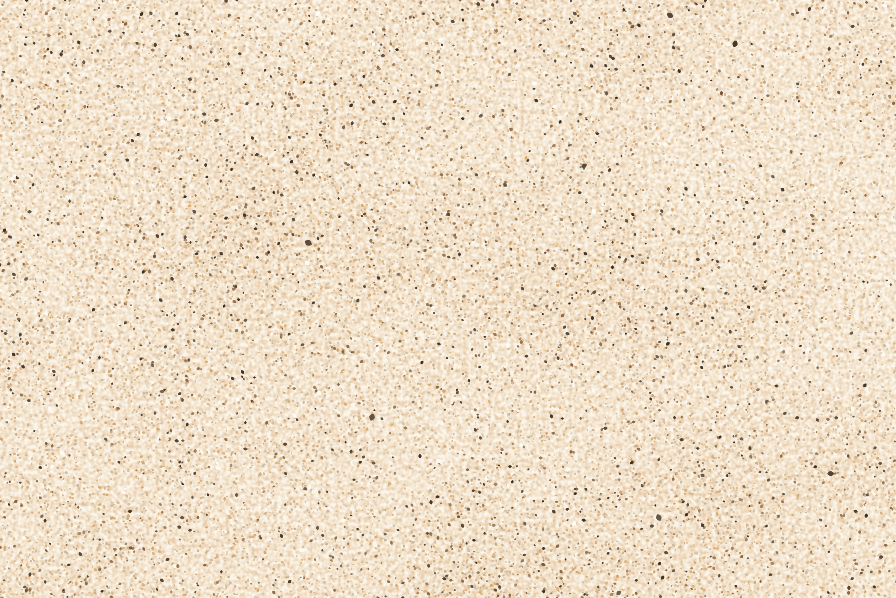
Reproduce this texture procedurally as a WebGL 1 fragment shader.

```glsl
precision highp float;
uniform vec2 u_resolution;

const vec3 TAN = vec3(0.91, 0.80, 0.67);
const vec3 CREAM = vec3(0.953, 0.892, 0.802);
const vec3 PALE = vec3(0.985, 0.965, 0.925);
const vec3 GREIGE = vec3(0.80, 0.71, 0.60);
const vec3 OCHRE = vec3(0.83, 0.65, 0.43);
const vec3 BROWN = vec3(0.55, 0.40, 0.26);
const vec3 UMBER = vec3(0.24, 0.18, 0.13);
const vec3 WHITE = vec3(1.0, 0.995, 0.98);

vec2 hash2(vec2 p) {
  vec3 q = fract(p.xyx * vec3(0.1031, 0.1030, 0.0973));
  q += dot(q, q.yzx + 33.33);
  return fract((q.xx + q.yz) * q.zy);
}

float cornerSlope(vec2 cell, vec2 offset) {
  float angle = 6.2832 * hash2(cell).x;
  return dot(vec2(cos(angle), sin(angle)), offset);
}

float gradientNoise(vec2 p) {
  vec2 i = floor(p);
  vec2 f = p - i;
  vec2 w = f * f * f * (f * (f * 6.0 - 15.0) + 10.0);
  vec2 e = vec2(1.0, 0.0);
  float low = mix(cornerSlope(i, f), cornerSlope(i + e, f - e), w.x);
  float high = mix(cornerSlope(i + e.yx, f - e.yx),
                   cornerSlope(i + e.xx, f - e.xx), w.x);
  return mix(low, high, w.y);
}

// Broad drifts, drawn out along a shallow diagonal
float drift(vec2 p) {
  vec2 q = vec2(p.x * 0.95 + p.y * 0.3, p.y * 0.95 - p.x * 0.3);
  return gradientNoise(q * vec2(2.0, 3.6) + 7.3)
       + 0.5 * gradientNoise(q * vec2(6.0, 10.0) + 31.7);
}

// Scattered angular grains: x is coverage, y a random shade.
// The share of filled cells follows the drifts by the amount given.
vec2 grains(vec2 p, float scale, float seed, float share, float drifting) {
  vec2 g = p * scale;
  vec2 home = floor(g);
  float soft = 0.6 * scale / u_resolution.y;
  vec2 best = vec2(0.0);
  for (int y = -1; y <= 1; y++) {
    for (int x = -1; x <= 1; x++) {
      vec2 cell = home + vec2(float(x), float(y));
      vec2 place = hash2(cell + seed);
      vec2 trait = hash2(cell + seed + 57.0);
      vec2 d = g - cell - place;
      float angle = 6.2832 * fract(trait.y * 17.0);
      vec2 axis = vec2(cos(angle), sin(angle));
      d = vec2(dot(d, axis), dot(d, vec2(-axis.y, axis.x)) * 1.3);
      float dist = mix(length(d), abs(d.x) + abs(d.y), 0.35);
      float radius = mix(0.24, 0.48, trait.y * trait.y);
      float cover = 1.0 - smoothstep(-soft, soft, dist - radius);
      float chance = share * clamp(1.0 + drifting * drift(cell / scale), 0.3, 2.2);
      cover *= step(trait.x, chance);
      if (cover > best.x) best = vec2(cover, fract(trait.y * 43.0));
    }
  }
  return best;
}

vec3 addGrains(vec3 base, vec3 color, vec2 grain) {
  vec3 shade = mix(color, CREAM, 0.3 * grain.y);
  return mix(base, shade, grain.x);
}

vec3 sandBed(float tone) {
  vec3 low = mix(TAN, CREAM, clamp(tone * 2.0, 0.0, 1.0));
  return mix(low, PALE, clamp(tone * 2.0 - 1.0, 0.0, 1.0));
}

void main() {
  vec2 p = gl_FragCoord.xy / u_resolution.y;
  float broad = drift(p);

  // Fine pale bed
  float fine = gradientNoise(p * 113.0 + 3.7) + gradientNoise(p * 187.0 + 51.3);
  vec3 color = sandBed(0.55 + 0.78 * fine - 0.14 * broad);

  // Coloured grains, warmer to the left
  float warmth = mix(1.25, 0.75, clamp(p.x / 1.5, 0.0, 1.0));
  color = addGrains(color, GREIGE, grains(p, 152.0, 11.0, 0.20, 0.6));
  color = addGrains(color, OCHRE, grains(p, 143.0, 83.0, 0.14 * warmth, 0.9));
  color = addGrains(color, BROWN, grains(p, 134.0, 149.0, 0.065, 1.2));
  color = addGrains(color, UMBER, grains(p, 125.0, 211.0, 0.038, 1.5));

  // Rare dark pebbles and bright flecks
  color = addGrains(color, UMBER, grains(p, 72.0, 307.0, 0.002, 1.0));
  color = addGrains(color, WHITE, grains(p, 95.0, 401.0, 0.016, -1.6));

  gl_FragColor = vec4(color, 1.0);
}
```
